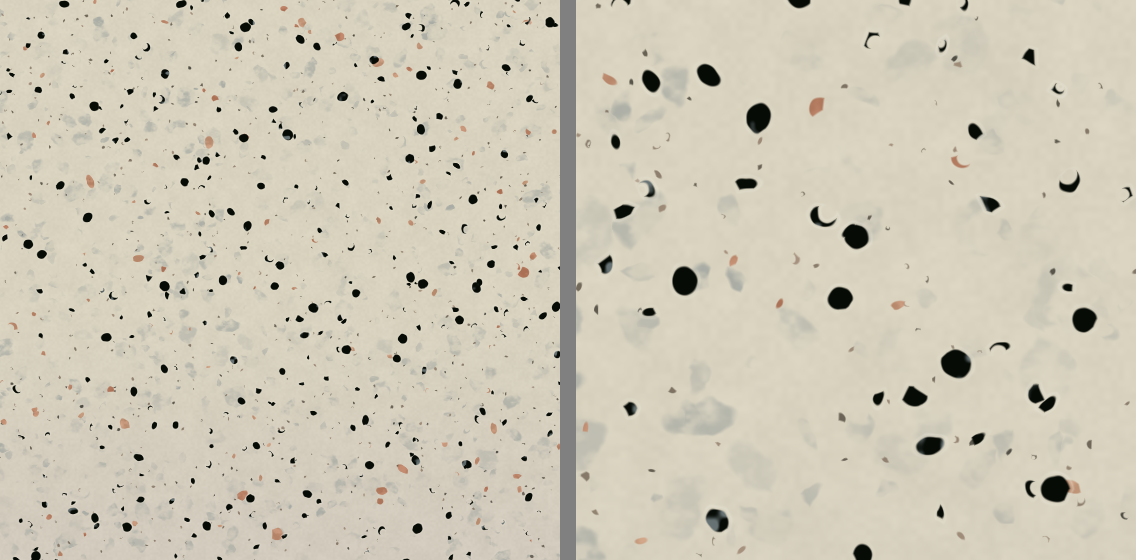
Left, the full canvas; right, a detail of the centre.
Give the GLSL for this texture, as a WebGL 2 fragment shader.

```glsl
#version 300 es
precision highp float;
uniform vec2 u_resolution;
out vec4 fragColor;

// Integer hash giving three values in 0..1
vec3 hash3(vec2 cell, float seed) {
    uvec3 v = uvec3(ivec3(vec3(cell, seed) + 1000.0));
    v = v * 1664525u + 1013904223u;
    v.x += v.y * v.z; v.y += v.z * v.x; v.z += v.x * v.y;
    v ^= v >> 16u;
    v.x += v.y * v.z; v.y += v.z * v.x; v.z += v.x * v.y;
    return vec3(v >> 8u) / 16777216.0;
}

float noise(vec2 p, float seed) {
    vec2 i = floor(p), f = fract(p);
    f = f * f * (3.0 - 2.0 * f);
    float low = mix(hash3(i, seed).x, hash3(i + vec2(1, 0), seed).x, f.x);
    float high = mix(hash3(i + vec2(0, 1), seed).x, hash3(i + vec2(1, 1), seed).x, f.x);
    return mix(low, high, f.y);
}

float fbm(vec2 p, float seed) {
    return 0.55 * noise(p, seed) + 0.3 * noise(p * 2.1, seed + 1.0)
         + 0.15 * noise(p * 4.3, seed + 2.0);
}

// Ellipse trimmed by random facets, sometimes hollowed to a crescent
float chip(vec2 p, float radius, float angular, vec3 rnd, vec3 cuts) {
    float turn = 6.2832 * rnd.x;
    p = mat2(cos(turn), sin(turn), -sin(turn), cos(turn)) * p;
    float stretch = 1.0 + rnd.y * (0.2 + 1.3 * angular);
    float d = (length(p * vec2(1.0, stretch)) - radius) / sqrt(stretch);
    for (int i = 0; i < 3; i++) {
        float a = 2.1 * float(i) + 1.5 * cuts[(i + 1) % 3];
        float reach = mix(1.15, 0.2, angular * cuts[i]);
        d = max(d, dot(p, vec2(cos(a), sin(a))) - radius * reach);
    }
    if (rnd.z < 0.3 * angular)
        d = max(d, radius * 0.85 - length(p - radius * vec2(0.3, 0.55)));
    return d;
}

// Scattered chips: x is the distance, y a random tone of the nearest one
vec2 scatter(vec2 p, float cells, float density, vec2 sizes, float angular, float seed) {
    vec2 nearest = vec2(1.0, 0.0), home = floor(p * cells);
    for (int y = -1; y <= 1; y++)
    for (int x = -1; x <= 1; x++) {
        vec2 cell = home + vec2(x, y);
        vec3 place = hash3(cell, seed);
        if (place.z > density) continue;
        vec3 rnd = hash3(cell, seed + 40.0), cuts = hash3(cell, seed + 80.0);
        float radius = mix(sizes.x, sizes.y, fract(rnd.z * 7.0));
        float d = chip(p - (cell + place.xy) / cells, radius, angular, rnd, cuts);
        if (d < nearest.x) nearest = vec2(d, place.z / density);
    }
    return nearest;
}

float cover(float d, float soft) {
    float w = max(soft, 0.7 / u_resolution.y);
    return 1.0 - smoothstep(-w, w, d);
}

void main() {
    vec2 uv = gl_FragCoord.xy / u_resolution.y;
    vec2 p = uv + 0.0014 * (vec2(noise(uv * 170.0, 1.0), noise(uv * 170.0, 2.0)) - 0.5);

    // Cream binder with a faint mottle
    vec3 color = mix(vec3(0.825, 0.795, 0.74), vec3(0.85, 0.825, 0.75), smoothstep(0.0, 0.5, uv.y));
    color += 0.03 * (fbm(uv * 45.0, 3.0) - 0.5) + 0.02 * (noise(uv * 260.0, 6.0) - 0.5);

    // Translucent grey-blue flakes with cloudy interiors
    float cloud = smoothstep(0.3, 0.75, fbm(uv * vec2(75.0, 95.0), 7.0));
    float patches = smoothstep(0.25, 0.7, fbm(uv * 9.0, 10.0));
    vec2 ragged = uv + 0.012 * (vec2(fbm(uv * 60.0, 13.0), fbm(uv * 60.0, 16.0)) - 0.5);
    vec2 flake = scatter(ragged, 22.0, 0.55, vec2(0.009, 0.021), 0.6, 200.0);
    vec2 sliver = scatter(ragged, 40.0, 0.32, vec2(0.004, 0.011), 0.8, 210.0);
    float haze = cover(flake.x, 0.0025) * mix(0.2, 0.7, flake.y);
    haze = max(haze, cover(sliver.x, 0.0015) * mix(0.25, 0.85, sliver.y));
    color = mix(color, vec3(0.62, 0.64, 0.62), haze * (0.15 + 0.85 * cloud) * (0.4 + 0.6 * patches));

    // Fine brown-grey specks
    vec2 speck = scatter(p, 62.0, 0.17, vec2(0.0012, 0.0034), 0.9, 220.0);
    color = mix(color, mix(vec3(0.2, 0.2, 0.17), vec3(0.62, 0.53, 0.45), speck.y),
                0.85 * cover(speck.x, 0.0007));

    // Terracotta pieces
    vec2 clay = scatter(p, 15.0, 0.1, vec2(0.006, 0.012), 0.65, 230.0);
    vec2 crumb = scatter(p, 30.0, 0.09, vec2(0.003, 0.007), 0.8, 240.0);
    if (crumb.x < clay.x) clay = crumb;
    vec3 clayColor = mix(vec3(0.69, 0.43, 0.32), vec3(0.78, 0.6, 0.48), clay.y);
    color = mix(color, clayColor + 0.1 * (cloud - 0.5), 0.9 * cover(clay.x, 0.0008));

    // Black grains, round and broken, in a thin pale rim
    vec2 grain = scatter(p, 18.0, 0.28, vec2(0.0068, 0.0098), 0.3, 250.0);
    vec2 shard = scatter(p, 31.0, 0.25, vec2(0.0035, 0.0075), 0.85, 260.0);
    if (shard.x < grain.x) grain = shard;
    float rim = cover(abs(grain.x - 0.0018) - 0.0006, 0.0009);
    color = mix(color, vec3(0.91, 0.9, 0.85), 0.5 * rim * noise(uv * 90.0, 19.0));
    float glint = step(0.78, grain.y) * smoothstep(0.55, 0.85, noise(uv * 130.0, 20.0));
    vec3 black = mix(vec3(0.025, 0.045, 0.025), vec3(0.5, 0.55, 0.56), 0.8 * glint);
    color = mix(color, black, cover(grain.x, 0.0008));

    fragColor = vec4(color, 1.0);
}
```
